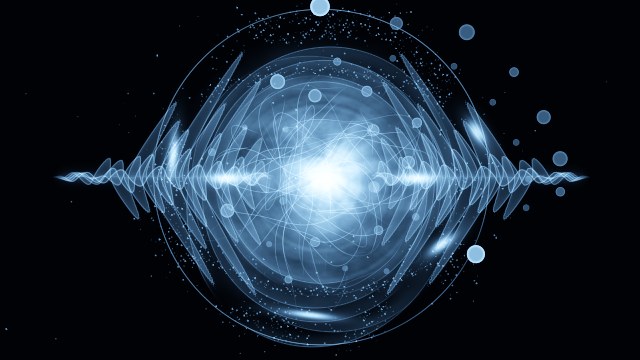
This background is drawn by a WebGL 2 fragment shader. Its source:

```glsl
#version 300 es
precision highp float;
// A glowing blue energy sphere crossed by mirrored waves, orbits, bubbles and dust.

#define CENTER vec2(0.004, 0.008)
#define RING_RADIUS 0.466
#define SPHERE_RADIUS 0.30
#define WAVE_PERIOD 0.1
#define WAVE_HEIGHT 0.35
#define WAVE_BEND 0.65
#define WAVE_LAYERS 5
#define SCRIBBLES 26
#define INNER_BUBBLES 22
#define DUST_CELLS 120.0
#define TINT vec3(0.54, 1.0, 1.5)

uniform vec2 u_resolution;
out vec4 fragColor;
float px;

float hash(vec2 p) {
  vec3 q = fract(vec3(p.xyx) * 0.1031);
  q += dot(q, q.yzx + 33.33);
  return fract((q.x + q.y) * q.z);
}

float noise(vec2 p) {
  vec2 i = floor(p), f = fract(p);
  f = f * f * (3.0 - 2.0 * f);
  return mix(mix(hash(i), hash(i + vec2(1, 0)), f.x),
             mix(hash(i + vec2(0, 1)), hash(i + vec2(1, 1)), f.x), f.y);
}

float fbm(vec2 p) {
  float sum = 0.0, amp = 0.5;
  for (int i = 0; i < 5; i++, amp *= 0.55, p *= 2.03) sum += amp * noise(p);
  return sum;
}

vec2 turn(vec2 p, float a) {
  return vec2(cos(a) * p.x + sin(a) * p.y, cos(a) * p.y - sin(a) * p.x);
}

float stroke(float d, float width) {
  return smoothstep(width + px * 0.8, 0.0, abs(d));
}

// Approximate signed distance to an ellipse
float ellipse(vec2 p, vec2 r) {
  float k = length(p / r);
  return k * (k - 1.0) / max(length(p / (r * r)), 0.001);
}

float flare(vec2 p, vec2 at, float angle, vec2 size) {
  vec2 q = turn(p - at, angle) / size;
  float d = dot(q, q);
  return 2.0 * exp(-d) + 0.3 * exp(-d * 0.2);
}

// Translucent disc with a brighter rim, blended over the light so far
float bubble(float light, vec2 p, vec2 at, float r, float bright) {
  float d = length(p - at) - r;
  float body = bright * (0.8 + 0.5 * smoothstep(-0.35 * r, 0.0, d));
  return mix(light, max(body, light + 0.4), 0.9 * smoothstep(0.6 * px, -0.6 * px, d));
}

float sphere(vec2 p) {
  float r = length(p - vec2(0.0, -0.015));
  float cloud = 0.3 + 1.35 * fbm(p * vec2(9.0, 13.0) + 4.0);
  float shells = 0.65 + 0.7 * noise(vec2(r * 95.0, 2.0 + p.y * 4.0));
  float light = 0.13 * smoothstep(0.44, 0.27, r) * cloud;
  light += smoothstep(SPHERE_RADIUS + 0.012, SPHERE_RADIUS - 0.03, r)
         * (0.14 + 0.5 * exp(-r * r / 0.03)) * cloud * shells;
  // White heart with uneven rays
  vec2 c = p - vec2(0.012, 0.018);
  float rays = 0.5 + noise(normalize(c + 1e-4) * 7.0 + 9.0);
  light += (2.4 * exp(-dot(c, c) / 0.005) + 0.7 * exp(-dot(c, c) / 0.022) * rays) * cloud;
  // Nested outer shells with broken outlines
  for (int i = 0; i < 6; i++) {
    float t = float(i) / 5.0;
    vec2 q = turn(p + vec2(0.0, 0.015 + 0.04 * t), 0.5 * sin(float(i) * 2.0));
    float d = ellipse(q, vec2(0.27 + 0.1 * t, 0.28 + 0.14 * t));
    float broken = smoothstep(0.25, 0.7, noise(q * 6.0 + float(i) * 7.0));
    light += broken * (0.3 * stroke(d, 0.0006) + 0.12 * smoothstep(-0.05, 0.0, d) * step(d, 0.0));
  }
  return light;
}

// Mirrored lobes that lean toward the middle
float waves(vec2 p) {
  float a = abs(p.x), light = 0.0;
  float q = a + WAVE_BEND * p.y * p.y / (abs(p.y) + 0.06);
  float swell = smoothstep(0.74, 0.4, q);
  float height = WAVE_HEIGHT * swell * swell * smoothstep(0.1, 0.4, q);
  float fade = smoothstep(0.75, 0.69, a) * smoothstep(0.13, 0.17, q);
  for (int i = 0; i < WAVE_LAYERS; i++) {
    float t = float(i);
    float f = height * pow(0.6, t) * sin(6.2832 * q / WAVE_PERIOD + t * 2.5 + 0.9);
    f += 0.012 * fade * sin(q * 75.0 + t * 0.7);
    float F = p.y - f;
    float d = F / max(length(vec2(dFdx(F), dFdy(F))), 1e-5) * px;
    float inside = step(0.0, p.y * f) * smoothstep(px, -px, d * sign(f));
    float rise = clamp(abs(p.y) / max(abs(f), 0.002), 0.0, 1.0);
    light += fade * (inside * (0.15 + 0.16 * rise * rise) + (0.36 + 0.05 * t) * stroke(d, 0.0008));
  }
  return light + 0.3 * fade * exp(-abs(p.y) * 110.0);
}

// Tangled thin orbits inside the sphere
float scribbles(vec2 p) {
  float light = 0.0;
  for (int i = 0; i < SCRIBBLES; i++) {
    float n = float(i), h = hash(vec2(n, 3.0)), g = hash(vec2(n, 8.0));
    vec2 q = turn(p - 0.2 * (vec2(g, hash(vec2(n, 5.0))) - 0.5), n * 2.4 + h);
    q.y += 0.012 * sin(q.x * 22.0 + n);
    float broken = smoothstep(0.25, 0.65, noise(q * 8.0 + n * 5.0));
    light += broken * stroke(ellipse(q, vec2(0.14 + 0.2 * h, 0.02 + 0.14 * g)), 0.0004);
  }
  return 0.42 * light * smoothstep(0.42, 0.2, length(p));
}

float dust(vec2 p) {
  float r = length(p);
  float band = 0.4 * exp(-pow((r - 0.42) / 0.05, 2.0)) * smoothstep(0.4, 0.7, noise(p * 7.0 + 3.0));
  float arcs = exp(-pow((p.y - 0.295 + 0.6 * p.x * p.x) / 0.016, 2.0))
             + exp(-pow((p.y + 0.32 - 0.9 * p.x * p.x) / 0.012, 2.0));
  float density = band + 0.6 * arcs * smoothstep(0.38, 0.28, abs(p.x)) + 0.02 * smoothstep(0.65, 0.4, r);
  vec2 grid = turn(p, 0.6) * DUST_CELLS;
  vec2 cell = floor(grid);
  float h = hash(cell + 200.0), s = hash(cell + 310.0);
  vec2 at = cell + 0.2 + 0.6 * vec2(s, hash(cell + 470.0));
  float size = 0.0005 + 0.002 * s * s;
  return step(h, density) * (0.25 + 0.8 * s) * smoothstep(size + px, size - px, length(grid - at) / DUST_CELLS);
}

void main() {
  px = 1.0 / u_resolution.y;
  vec2 p = (gl_FragCoord.xy - 0.5 * u_resolution) * px - CENTER;
  float light = sphere(p) + waves(p) + scribbles(p) + dust(p);
  light += (0.3 + 0.4 * noise(p * 5.0)) * stroke(length(p) - RING_RADIUS, 0.0007);

  // Bright streaks
  light += flare(p, vec2(0.432, 0.125), -1.0, vec2(0.028, 0.012));
  light += flare(p, vec2(-0.412, 0.06), 1.45, vec2(0.045, 0.01));
  light += flare(p, vec2(0.335, -0.187), 0.65, vec2(0.032, 0.011));
  light += flare(p, vec2(-0.03, -0.383), -0.12, vec2(0.05, 0.007));
  light += flare(vec2(abs(p.x), p.y), vec2(0.265, -0.004), 0.0, vec2(0.04, 0.012));

  // Bubbles inside the sphere, then a trail sweeping off to the right
  for (int i = 0; i < INNER_BUBBLES; i++) {
    float n = float(i), h = hash(vec2(n, 21.0));
    float r = 0.07 + 0.26 * sqrt(n / float(INNER_BUBBLES));
    light = bubble(light, p, r * vec2(cos(n * 2.4 + 1.3), sin(n * 2.4 + 1.3)), 0.008 + 0.013 * h * h, 0.6 + 0.7 * h);
  }
  for (int i = 0; i < 12; i++) {
    float n = float(i / 2), small = float(i % 2);
    float angle = radians(64.0 - 20.5 * n + 1.4 * n * n - 5.0 * small);
    float r = 0.475 + 0.19 * sqrt(min(n / 4.0, 1.0)) - 0.09 * small;
    float size = mix(0.018 + 0.005 * sin(n * 2.2), 0.009, small);
    light = bubble(light, p, r * vec2(cos(angle), sin(angle)), size, 0.6 - 0.15 * small);
  }
  // Two bright beads on the ring
  light = bubble(light, p, vec2(-0.004, 0.474), 0.027, 1.9);
  light = bubble(light, p, vec2(0.429, -0.214), 0.025, 1.8);

  vec3 color = vec3(0.0, 0.006, 0.02) + 1.0 - exp(-light * TINT - light * light * vec3(0.07, 0.03, 0.0));
  fragColor = vec4(color, 1.0);
}
```
